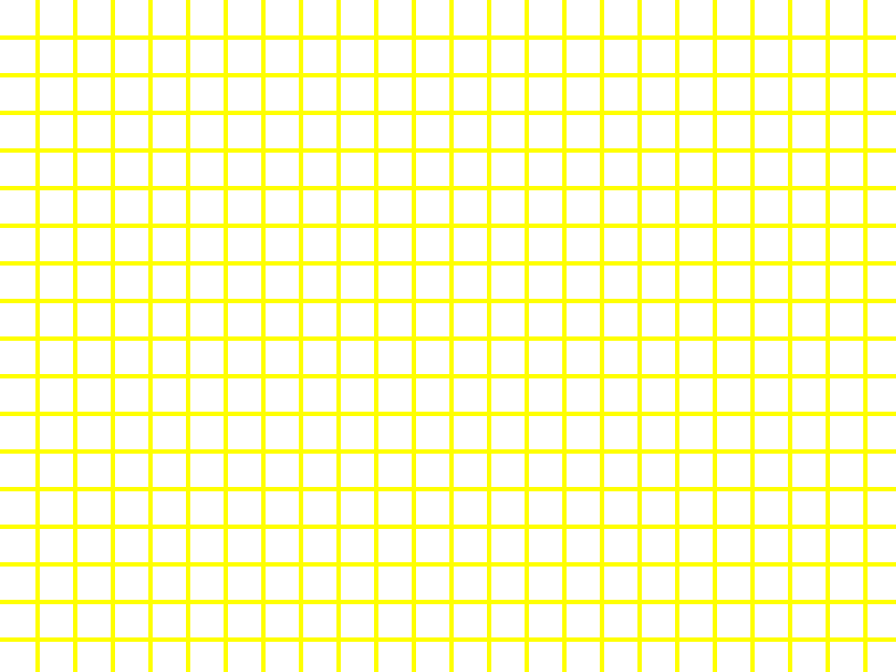
A WebGL 1 fragment shader for this pattern:

```glsl
precision highp float;

// Draws a plain yellow grid of square cells on white, counted from the top left.
// Each axis is folded to its nearest rule, and the distance to that rule
// is turned into antialiased coverage; the two axes are then joined.

uniform vec2 u_resolution;

// Coverage of evenly spaced rules, leaving out the one at the border.
float ruleCoverage(float position, float pitch, float width, float pixel) {
    float index = floor(position / pitch + 0.5);
    float distanceToRule = abs(position - index * pitch);
    float coverage = clamp((0.5 * width - distanceToRule) / pixel + 0.5, 0.0, 1.0);
    return coverage * step(0.5, index);
}

void main() {
    // Canvas heights, measured rightwards and downwards from the top left.
    float pixel = 1.0 / u_resolution.y;
    vec2 position = vec2(gl_FragCoord.x, u_resolution.y - gl_FragCoord.y) * pixel;

    // Cell pitch and rule width as shares of the canvas height.
    float pitch = 21.5 / 384.0;
    float width = 2.5 / 384.0;

    float columns = ruleCoverage(position.x, pitch, width, pixel);
    float rows = ruleCoverage(position.y, pitch, width, pixel);
    float grid = 1.0 - (1.0 - columns) * (1.0 - rows);

    vec3 paper = vec3(1.0);
    vec3 yellow = vec3(1.0, 1.0, 0.0);
    gl_FragColor = vec4(mix(paper, yellow, grid), 1.0);
}
```
